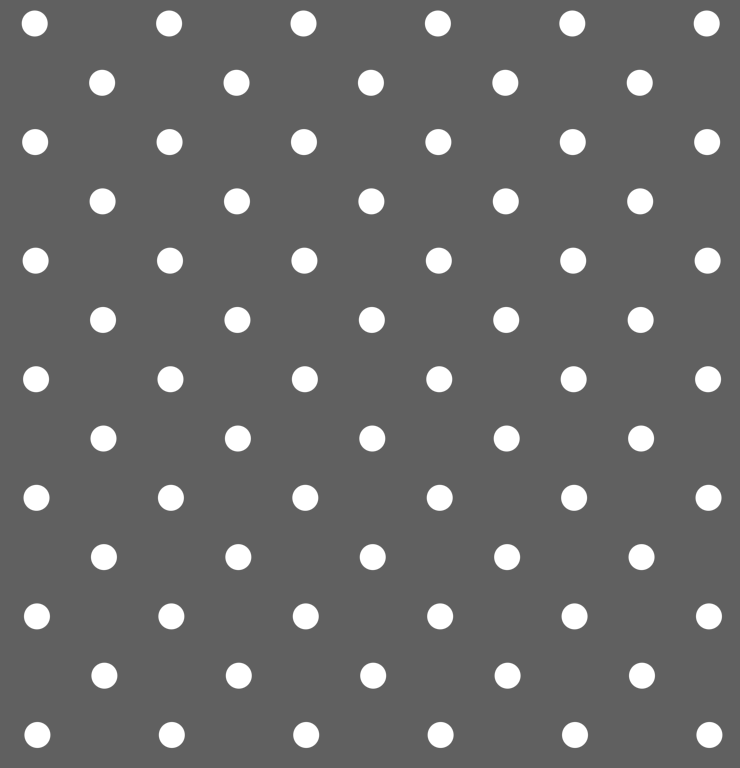
A Shadertoy shader for this pattern:

```glsl
// Staggered polka dots: white discs on flat grey, alternate rows shifted
// by half a pitch, the whole lattice leaning very slightly.
// Each pixel finds its nearest row and column, then a disc distance is drawn.

#define DOT_PITCH 0.1750            // spacing within a row, in canvas heights
#define ROW_STEP 0.0772             // spacing between rows
#define DOT_RADIUS 0.0169
#define FIRST_DOT vec2(0.0452, 0.9694)
#define LEAN 0.0038                 // sideways drift per unit of descent
#define GROUND_COLOR vec3(0.376)
#define DOT_COLOR vec3(1.0)

// Signed distance to the nearest dot of the staggered lattice.
float dotLattice(vec2 p) {
    vec2 q = p - FIRST_DOT;
    float row = floor(q.y / ROW_STEP + 0.5);
    q.y -= row * ROW_STEP;
    q.x += LEAN * row * ROW_STEP - 0.5 * DOT_PITCH * mod(row, 2.0);
    q.x -= DOT_PITCH * floor(q.x / DOT_PITCH + 0.5);
    return length(q) - DOT_RADIUS;
}

void mainImage(out vec4 fragColor, in vec2 fragCoord) {
    vec2 p = fragCoord / iResolution.y;
    float pixel = 1.0 / iResolution.y;

    // Antialiased disc coverage
    float coverage = 1.0 - smoothstep(-0.75 * pixel, 0.75 * pixel, dotLattice(p));
    fragColor = vec4(mix(GROUND_COLOR, DOT_COLOR, coverage), 1.0);
}
```
